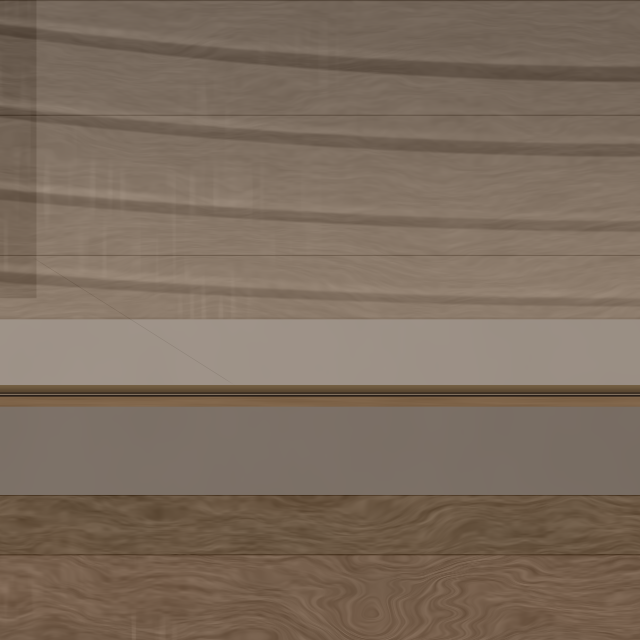
A Shadertoy shader for this texture:

```glsl
// Layered interior panels: carved pale wood, grey bands, a gilded trim and dark oak boards.

float hash(vec2 p) {
    p = fract(p * vec2(0.1731, 0.2317));
    p += dot(p, p.yx + 23.45);
    return fract((p.x + p.y) * p.x * 7.31);
}

float noise(vec2 p) {
    vec2 cell = floor(p), f = fract(p);
    f = f * f * (3.0 - 2.0 * f);
    return mix(mix(hash(cell), hash(cell + vec2(1, 0)), f.x),
               mix(hash(cell + vec2(0, 1)), hash(cell + vec2(1, 1)), f.x), f.y);
}

float fbm(vec2 p) {
    float sum = 0.0, amp = 0.5;
    for (int i = 0; i < 4; i++) {
        sum += amp * noise(p);
        p = p * 2.03 + 17.7;
        amp *= 0.5;
    }
    return sum / 0.9375;
}

// Soft-edged interval: 1 between lo and hi.
float band(float v, float lo, float hi, float soft) {
    return smoothstep(lo - soft, lo + soft, v) * (1.0 - smoothstep(hi - soft, hi + soft, v));
}

float seam(float y, float at, float soft) {
    return band(y, at - 0.0008, at + 0.0008, soft);
}

// Signed wood grain: long fibres bent by a slow warp, with fine pores.
float woodGrain(vec2 p, float warp) {
    float bend = warp * (fbm(p * vec2(3.0, 7.0)) - 0.5);
    vec2 q = vec2(p.x, p.y + bend);
    float fibres = fbm(q * vec2(14.0, 130.0)) - 0.5;
    float pores = noise(q * vec2(75.0, 330.0)) - 0.5;
    float rings = sin(q.y * 420.0 + 5.0 * noise(q * vec2(8.0, 30.0)));
    return fibres * 0.8 + pores * 0.4 + rings * 0.09;
}

// Short vertical saw marks that fade toward the right.
float sawMarks(vec2 p, float reach) {
    float marks = smoothstep(0.5, 0.9, noise(p * vec2(110.0, 10.0)));
    float patches = smoothstep(0.35, 0.7, noise(p * vec2(9.0, 13.0) + 4.0));
    return marks * patches * (1.0 - smoothstep(reach * 0.5, reach, p.x));
}

// Sweeping grooves: dark hollow below a lit ridge.
float carvedGrooves(vec2 p, float soft) {
    float shade = 0.0;
    float sweep = 1.0 - pow(1.0 - clamp(p.x, 0.0, 1.0), 1.9);
    for (int i = 0; i < 4; i++) {
        float k = float(i);
        float centre = 0.954 - 0.1288 * k - (0.070 - 0.0100 * k) * sweep;
        float halfWidth = mix(0.0085, 0.0120 - 0.0019 * k, sweep);
        float d = p.y - centre;
        float hollow = band(d, -halfWidth, halfWidth, soft + 0.0015);
        float ridge = band(d, halfWidth, halfWidth + 0.012, 0.005);
        float depth = 0.7 + 0.3 * smoothstep(halfWidth, -halfWidth, d);
        shade += ridge * mix(0.055, 0.020, sweep) - hollow * depth * mix(0.075, 0.095 - 0.008 * k, sweep);
    }
    return shade;
}

vec3 paleWood(vec2 p, float soft) {
    float height = smoothstep(0.50, 1.0, p.y);
    vec3 col = mix(vec3(0.555, 0.488, 0.425), vec3(0.465, 0.411, 0.362), height);
    col -= 0.025 * p.x * height;
    col += 0.055 * woodGrain(p, 0.12) + 0.025 * sawMarks(p, 0.65);
    col += carvedGrooves(p, soft) * vec3(1.0, 0.99, 0.96);
    float sideStrip = (1.0 - smoothstep(0.057 - soft, 0.057 + soft, p.x))
                    * smoothstep(0.534 - soft, 0.534 + soft, p.y);
    col -= 0.065 * sideStrip;
    float joints = seam(p.y, 0.820, soft) + seam(p.y, 0.601, soft) + seam(p.y, 0.999, soft);
    return col - 0.12 * joints - 0.035 * band(p.y, 0.500, 0.504, soft);
}

vec3 darkOak(vec2 p, float soft) {
    float upper = smoothstep(0.133 - soft, 0.133 + soft, p.y);
    vec3 col = mix(vec3(0.455, 0.365, 0.290), vec3(0.420, 0.340, 0.260), upper);
    float swirl = 0.12 + 0.35 * exp(-pow((p.x - 0.66) / 0.16, 2.0)) * (1.0 - upper);
    col += 0.14 * woodGrain(p + vec2(3.1, 1.7 * upper), swirl);
    col += vec3(0.03, 0.015, 0.01) * (fbm(p * vec2(5.0, 12.0) + 8.0) - 0.5);
    col += 0.055 * sawMarks(p, 0.42) * (1.0 - upper);
    return col - 0.15 * seam(p.y, 0.133, soft) - 0.12 * seam(p.y, 0.226, soft);
}

vec3 plaster(vec2 p, vec3 tint, float falloff) {
    return tint - falloff * p.x * p.x + 0.018 * (fbm(p * vec2(9.0, 6.0)) - 0.5);
}

// Stacked strips of the trim, from its lower edge upward.
vec3 trim(vec2 p, float soft) {
    float streak = fbm(p * vec2(9.0, 260.0)) - 0.5;
    vec3 col = vec3(0.49, 0.385, 0.28) + 0.08 * streak;
    col = mix(col, vec3(0.15, 0.115, 0.09), smoothstep(0.3803 - soft, 0.3803 + soft, p.y));
    col = mix(col, vec3(0.51, 0.44, 0.37), smoothstep(0.3828 - soft, 0.3828 + soft, p.y));
    col = mix(col, vec3(0.22, 0.17, 0.125), smoothstep(0.3845 - soft, 0.3845 + soft, p.y));
    vec3 gilt = mix(vec3(0.35, 0.275, 0.19), vec3(0.45, 0.37, 0.26), smoothstep(0.387, 0.398, p.y));
    return mix(col, gilt, smoothstep(0.387 - soft, 0.387 + soft, p.y));
}

void mainImage(out vec4 fragColor, in vec2 fragCoord) {
    vec2 p = fragCoord / iResolution.xy;
    float soft = 0.6 / iResolution.y;
    // Horizontal layers from bottom to top
    vec3 col = darkOak(p, soft);
    col = mix(col, plaster(p, vec3(0.488, 0.443, 0.405), 0.015), smoothstep(0.2266 - soft, 0.2266 + soft, p.y));
    col = mix(col, trim(p, soft), smoothstep(0.3646 - soft, 0.3646 + soft, p.y));
    col = mix(col, plaster(p, vec3(0.622, 0.577, 0.536), 0.020), smoothstep(0.3984 - soft, 0.3984 + soft, p.y));
    col = mix(col, paleWood(p, soft), smoothstep(0.501 - soft, 0.501 + soft, p.y));
    // Faint diagonal scratch
    float scratch = p.y - (0.594 - 0.632 * (p.x - 0.057));
    col -= 0.045 * band(scratch, -0.0008, 0.0008, soft) * band(p.x, 0.057, 0.36, 0.01);
    fragColor = vec4(clamp(col, 0.0, 1.0), 1.0);
}
```
